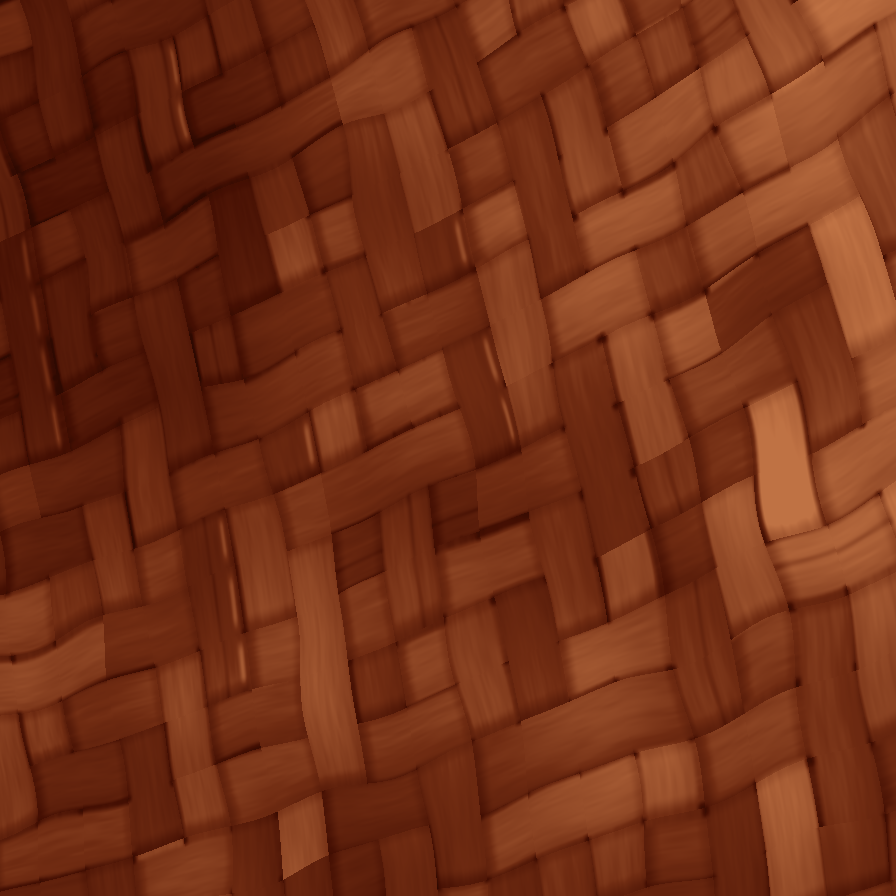
A Shadertoy shader for this texture:

```glsl
#define COLUMNS 20.0
#define ROWS 15.0
#define IRREGULARITY 0.18
#define WARP 0.26
#define SOFTNESS 0.06
#define TONE_SPREAD 0.36
#define FIBRE_STRENGTH 0.12
#define GLINT_SHARE 0.12
#define GAP_COLOR vec3(0.18, 0.035, 0.005)
#define DARK_COLOR vec3(0.27, 0.06, 0.01)
#define MID_COLOR vec3(0.44, 0.17, 0.07)
#define LIGHT_COLOR vec3(0.71, 0.41, 0.24)

float hash(vec2 p) {
    vec3 q = fract(vec3(p.xyx) * 0.1031);
    q += dot(q, q.yzx + 33.33);
    return fract((q.x + q.y) * q.z);
}

float noise(vec2 p) {
    vec2 i = floor(p), f = fract(p);
    f = f * f * (3.0 - 2.0 * f);
    return mix(mix(hash(i), hash(i + vec2(1, 0)), f.x),
               mix(hash(i + vec2(0, 1)), hash(i + vec2(1, 1)), f.x), f.y);
}

// Skewed grid: rows climb to the right and steepen upward, columns lean left
vec2 weaveSpace(vec2 p) {
    vec2 g = vec2(COLUMNS * (p.x + p.y * (0.1 + 0.08 * p.y) - 0.15 * p.x * p.x),
                  ROWS * (p.y - p.x * (0.28 + 0.24 * p.y)));
    vec2 bend = vec2(noise(g * 0.7 + 40.0), noise(g * 0.7 + 90.0)) - 0.5;
    return g + WARP * bend;
}

// Two-over, two-under twill with occasional misplaced crossings
bool rowOnTop(vec2 cell) {
    bool twill = mod(cell.x - cell.y, 4.0) < 2.0;
    return hash(cell + 200.0) < IRREGULARITY ? !twill : twill;
}

// Returns tone in x and coverage in y for one strip inside a cell
vec2 strip(vec2 cell, vec2 f, bool isRow) {
    float along = isRow ? f.x : f.y;
    float across = isRow ? f.y : f.x;
    vec2 dir = isRow ? vec2(1, 0) : vec2(0, 1);
    vec2 id = vec2(isRow ? cell.y : cell.x + 71.0,
                   floor((cell.x - cell.y) / 4.0) + 130.0);

    // Individual width, position and slant
    float halfWidth = mix(0.42, 0.55, hash(id + 3.0));
    across += 0.1 * (hash(id + 7.0) - 0.5) + 0.08 * along * (hash(id + 9.0) - 0.5);
    float cover = 1.0 - smoothstep(halfWidth - SOFTNESS, halfWidth + SOFTNESS, abs(across));

    // Base tone with a few pale strips, long fibres and a rounded profile
    float tone = TONE_SPREAD * (hash(id + 13.0) - 0.5);
    tone += 0.2 * step(0.9, hash(id + 17.0));
    float lengthwise = along + dot(cell, dir);
    float fibre = 0.6 * noise(vec2(lengthwise * 1.3, across * 11.0 + id.x * 17.0))
                + 0.4 * noise(vec2(lengthwise * 3.0, across * 23.0 + id.y * 23.0));
    tone += FIBRE_STRENGTH * (fibre - 0.5);
    tone += (isRow ? 0.1 : -0.06) * across - 0.35 * across * across + 0.05;

    // Some strips are split lengthwise
    float split = (across - 0.4 * (hash(id + 19.0) - 0.5)) / 0.045;
    tone -= 0.16 * step(0.86, hash(id + 23.0)) * exp(-split * split);

    // Shade where the strip dips under its neighbours
    float before = rowOnTop(cell - dir) != isRow ? 1.0 : 0.0;
    float after = rowOnTop(cell + dir) != isRow ? 1.0 : 0.0;
    tone -= 0.28 * before * (1.0 - smoothstep(-0.5, -0.2, along));
    tone -= 0.12 * after * smoothstep(0.3, 0.5, along);

    // Pale worn slivers along a few column edges
    float sliver = (across - halfWidth + 0.1) / 0.06;
    float worn = isRow ? 0.0 : step(1.0 - GLINT_SHARE, hash(id + 31.0));
    tone += 0.4 * worn * exp(-sliver * sliver) * (1.0 - smoothstep(0.2, 0.5, abs(along)));
    return vec2(tone, cover);
}

vec3 reedColor(float t) {
    vec3 c = mix(GAP_COLOR, DARK_COLOR, smoothstep(-0.3, 0.0, t));
    c = mix(c, MID_COLOR, clamp(t * 2.0, 0.0, 1.0));
    return mix(c, LIGHT_COLOR, clamp(t * 2.0 - 1.0, 0.0, 1.15));
}

void mainImage(out vec4 fragColor, in vec2 fragCoord) {
    vec2 p = fragCoord / iResolution.xy;
    vec2 g = weaveSpace(p);
    vec2 cell = floor(g), f = fract(g) - 0.5;
    bool rowTop = rowOnTop(cell);
    vec2 top = strip(cell, f, rowTop);
    vec2 under = strip(cell, f, !rowTop);

    // Warm light from the upper right with broad uneven patches
    vec2 c = p - 0.5;
    float light = 0.5 + 0.42 * c.x + 0.7 * c.x * c.y;
    light += 0.26 * (noise(p * 4.5 + 11.0) - 0.5);
    light += 0.2 * (noise(p * 9.0 + 37.0) - 0.5);

    // Lower strip lies in shadow, with dark gaps beyond it
    float lowerTone = mix(-0.15, light + under.x - 0.2, under.y);
    float tone = mix(lowerTone, light + top.x, top.y);
    fragColor = vec4(reedColor(tone), 1.0);
}
```
